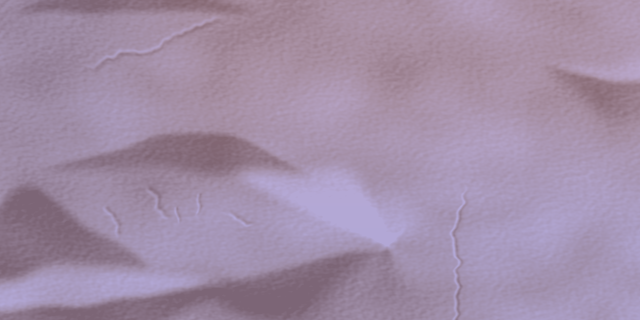
A WebGL 1 fragment shader for this texture:

```glsl
precision highp float;
// Crumpled mauve paper with soft folds, thin creases and a fine tooth.
uniform vec2 u_resolution;

vec2 hash2(vec2 c) {
  c = vec2(dot(c, vec2(127.1, 311.7)), dot(c, vec2(269.5, 183.3)));
  return fract(sin(c) * 43758.55);
}

float gradientNoise(vec2 p) {
  vec2 i = floor(p), f = fract(p), e = vec2(1.0, 0.0);
  vec2 w = f * f * f * (f * (f * 6.0 - 15.0) + 10.0);
  float a = dot(hash2(i) * 2.0 - 1.0, f);
  float b = dot(hash2(i + e.xy) * 2.0 - 1.0, f - e.xy);
  float c = dot(hash2(i + e.yx) * 2.0 - 1.0, f - e.yx);
  float d = dot(hash2(i + e.xx) * 2.0 - 1.0, f - e.xx);
  return mix(mix(a, b, w.x), mix(c, d, w.x), w.y);
}

// Position along (0 to 1) and signed distance across the line a-b.
vec2 alongAcross(vec2 p, vec2 a, vec2 b) {
  vec2 d = b - a;
  float len = length(d);
  vec2 q = p - a;
  return vec2(dot(q, d) / (len * len), (d.x * q.y - d.y * q.x) / len);
}

// Rounded triangular plane standing on a-b; soft holds the blur of base and rim.
float facet(vec2 p, vec2 a, vec2 b, float peak, float height, vec2 soft) {
  vec2 s = alongAcross(p, a, b);
  float v = s.y * sign(height);
  float rise = s.x / peak, fall = (1.0 - s.x) / (1.0 - peak);
  float blend = max(0.5 - abs(rise - fall), 0.0);
  float rim = abs(height) * (min(rise, fall) - 0.5 * blend * blend);
  return smoothstep(-soft.x, soft.x, v) * smoothstep(-soft.y, soft.y, rim - v)
       * smoothstep(-0.05, 0.1, s.x) * smoothstep(-0.03, 0.06, 1.0 - s.x);
}

// Wavering ridge: a lit line with a shadow beside it.
float crease(vec2 p, vec2 a, vec2 b, float wiggle, float width) {
  vec2 s = alongAcross(p, a, b);
  float along = s.x * length(b - a);
  float v = s.y + wiggle * (gradientNoise(vec2(along * 9.0, a.x * 31.0))
                    + 0.4 * gradientNoise(vec2(along * 34.0, a.y * 47.0)));
  float lit = exp(-v * v / (width * width));
  float shade = exp(-pow((v - 1.7 * width) / (1.3 * width), 2.0));
  float fade = smoothstep(0.0, 0.15, s.x) * smoothstep(0.0, 0.25, 1.0 - s.x);
  return (lit - 0.8 * shade) * fade;
}

// Large planes of light and shadow.
float folds(vec2 p) {
  float t = 0.0;
  t -= 0.46 * facet(p, vec2(0.12, 0.475), vec2(0.97, 0.455), 0.64, 0.14, vec2(0.035, 0.014));
  t += 0.46 * facet(p, vec2(0.72, 0.45), vec2(1.23, 0.23), 0.6, 0.18, vec2(0.025, 0.035));
  t -= 0.46 * facet(p, vec2(-0.2, 0.11), vec2(0.48, 0.17), 0.42, 0.31, vec2(0.035, 0.025));
  t += 0.46 * facet(p, vec2(-0.2, 0.01), vec2(0.72, 0.11), 0.45, 0.14, vec2(0.018, 0.03));
  t -= 0.38 * facet(p, vec2(-0.2, 0.0), vec2(0.7, 0.10), 0.6, -0.16, vec2(0.018, 0.03));
  t -= 0.46 * facet(p, vec2(0.58, 0.11), vec2(1.23, 0.23), 0.42, -0.2, vec2(0.018, 0.06));
  t -= 0.42 * facet(p, vec2(1.68, 0.78), vec2(2.4, 0.72), 0.4, -0.15, vec2(0.02, 0.05));
  t += 0.30 * facet(p, vec2(1.72, 0.77), vec2(2.4, 0.72), 0.5, 0.09, vec2(0.014, 0.04));
  t -= 0.42 * facet(p, vec2(0.05, 0.96), vec2(0.8, 0.965), 0.5, 0.15, vec2(0.02, 0.03));
  return t;
}

// Dent where several folds meet in a point.
float pinch(vec2 p) {
  float r = length(p);
  float angle = atan(p.y, p.x);
  float fan = sin(angle) + 0.6 * cos(angle * 4.0 - 3.2);
  return 0.26 * fan * exp(-r * 7.5) * smoothstep(0.0, 0.02, r)
       + 0.35 * exp(-r * 75.0);
}

void main() {
  vec2 p = gl_FragCoord.xy / u_resolution.y;
  vec2 bent = p + 0.04 * vec2(gradientNoise(p * 5.0), gradientNoise(p * 5.0 + 17.0));

  // Broad lighting, gentle undulation and faint angular planes
  vec2 glow = (p - vec2(0.95, 0.3)) * vec2(1.7, 4.5);
  float tone = 0.53 + 0.2 * smoothstep(1.1, 1.8, p.x) + 0.14 * exp(-dot(glow, glow));
  tone += 0.36 * gradientNoise(bent * vec2(2.4, 3.6) + 5.3);
  tone += 0.22 * gradientNoise(bent * vec2(5.0, 8.0) + 2.1);
  tone += 0.40 * (abs(gradientNoise(bent * vec2(2.6, 3.2) + 11.7)) - 0.17);
  tone += folds(bent) + pinch(p - vec2(1.21, 0.235));

  // Long creases
  tone += 0.40 * crease(p, vec2(1.435, 0.44), vec2(1.445, -0.15), 0.06, 0.005);
  tone += 0.32 * crease(p, vec2(0.72, 0.95), vec2(0.22, 0.77), 0.05, 0.006);

  // Short wrinkles scattered over the lower left
  for (int i = 0; i < 5; i++) {
    float k = float(i);
    vec2 start = vec2(0.32 + 0.09 * k, 0.26) + vec2(0.06, 0.16) * hash2(vec2(k, 3.0));
    vec2 shape = hash2(vec2(k, 8.0));
    float heading = -0.4 - 1.2 * shape.x;
    vec2 reach = (0.06 + 0.09 * shape.y) * vec2(cos(heading), sin(heading));
    tone += 0.30 * crease(p, start, start + reach, 0.05, 0.004 + 0.003 * shape.y);
  }

  // Paper tooth, lit from the upper left
  vec2 tooth = p * vec2(48.0, 72.0) + p.yx * vec2(16.0, -10.0);
  float relief = gradientNoise(tooth) - gradientNoise(tooth + vec2(-0.25, 0.4));
  tone += 0.17 * relief + 0.11 * gradientNoise(tooth * 1.6 + 9.0);

  // Warm shadow, mauve body, lavender light
  vec3 mauve = vec3(0.63, 0.55, 0.64);
  vec3 color = mix(vec3(0.50, 0.40, 0.455), mauve, clamp(tone * 2.0, 0.0, 1.0));
  color = mix(color, vec3(0.70, 0.645, 0.805), clamp(tone * 2.0 - 1.0, 0.0, 1.15));
  float warmth = smoothstep(0.2, 0.8, p.y) * smoothstep(0.1, 0.8, p.x) - 0.35;
  color += warmth * vec3(0.036, 0.008, -0.022);
  gl_FragColor = vec4(color, 1.0);
}
```
